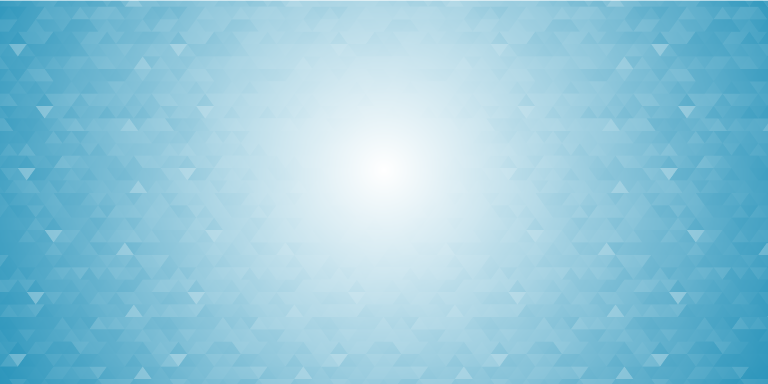
This background is drawn by a WebGL 1 fragment shader. Its source:

```glsl
precision highp float;
uniform vec2 u_resolution;

float hash(vec2 p) {
  return fract(sin(dot(p, vec2(12.99, 78.23))) * 4375.85);
}

// 1 where two whole numbers agree
float same(float a, float b) {
  return 1.0 - step(0.5, abs(a - b));
}

// Signed tint of the triangle under p; p.y runs down from the top edge
float triangleTint(vec2 p) {
  float y = p.y / 0.0323 - 0.55;
  float row = floor(y);
  float height = 1.0 - fract(y);

  // Bands of five rows, each slid sideways by its own amount
  float band = floor((row - 2.0) / 5.0);
  float bandRow = row - 2.0 - 5.0 * band;
  float slide = mod(3.0 * band, 5.0);
  float x = p.x / 0.02323 - slide * mix(1.0, -0.5, same(bandRow, 2.0));

  // Pick the upright or inverted triangle sharing this half column
  float column = floor(x);
  float inverted = mod(column + bandRow, 2.0);
  float edge = mix(1.0 - height, height, inverted);
  float id = mod(column + step(edge, fract(x)), 18.0);

  // Single triangles mixed with wider runs
  float tint = 0.13 * (hash(vec2(id, row)) - 0.5);
  tint += 0.13 * (hash(vec2(floor(id / 3.0) + 31.0, row)) - 0.5);

  // Bright pair of accents, with a dark triangle above the first
  float first = same(id, 2.0);
  tint = mix(tint, -0.12, first * same(bandRow, 0.0));
  tint = mix(tint, 0.27, first * same(bandRow, 1.0));
  return mix(tint, 0.22, same(id, 16.0) * same(bandRow, 2.0));
}

void main() {
  vec2 uv = gl_FragCoord.xy / u_resolution.y;
  float aspect = u_resolution.x / u_resolution.y;

  // Radial glow from white to deep blue
  float radius = length(uv - vec2(0.5 * aspect, 0.557));
  vec3 deepBlue = vec3(0.0, 0.5, 0.68);
  vec3 color = mix(vec3(1.0), deepBlue, min(0.72 * radius, 0.86));

  // Supersampled mosaic
  float tint = 0.0;
  for (int i = 0; i < 9; i++) {
    float k = float(i);
    vec2 offset = (vec2(mod(k, 3.0), floor(k / 3.0)) - 1.0) / 3.0;
    vec2 p = (gl_FragCoord.xy + offset) / u_resolution.y;
    tint += triangleTint(vec2(p.x - 0.5 * aspect + 1.0, 1.0 - p.y)) / 9.0;
  }

  // The mosaic fades out toward the glow
  tint *= smoothstep(0.05, 0.85, radius);
  color = mix(color, vec3(1.0), max(tint, 0.0));
  color = mix(color, deepBlue, max(-tint, 0.0));

  // Pale rim along the top
  color = mix(color, vec3(1.0), 0.6 * smoothstep(0.996, 0.999, uv.y));
  gl_FragColor = vec4(color, 1.0);
}
```
